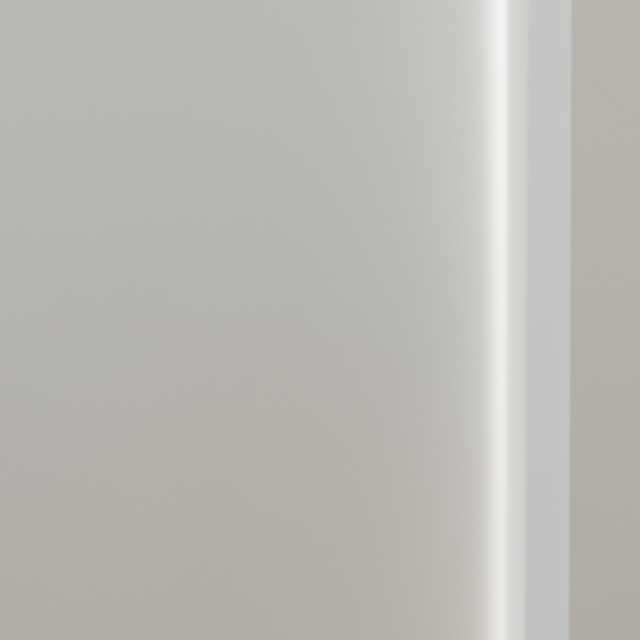
Reproduce this texture procedurally as a Shadertoy shader.

```glsl
// Pale grey wall with a soft vertical glow beside a moulded trim strip.

// Vertical borders, in canvas widths
const float RIDGE_X = 0.784;
const float BEVEL_X = 0.794;
const float PANEL_X = 0.823;
const float SIDE_X = 0.891;
const float LEAN = 0.004;
const float EDGE_SOFT = 0.0036;

// Glow on the wall
const float WIDE_GLOW = 0.120;
const float WIDE_REACH = 0.078;
const float CORE_GLOW = 0.110;
const float CORE_REACH_WALL = 0.023;
const float CORE_REACH_TRIM = 0.016;

// Surface colours
const vec3 WALL_TOP = vec3(0.727, 0.727, 0.718);
const vec3 WALL_LOW = vec3(0.683, 0.677, 0.655);
const vec3 BEVEL_LIGHT = vec3(0.850, 0.847, 0.840);
const vec3 BEVEL_DARK = vec3(0.815, 0.812, 0.804);
const vec3 PANEL_TOP = vec3(0.773, 0.777, 0.772);
const vec3 PANEL_LOW = vec3(0.745, 0.749, 0.746);
const vec3 SIDE_TOP = vec3(0.716, 0.711, 0.688);
const vec3 SIDE_LOW = vec3(0.688, 0.674, 0.646);
const vec3 WARM_TINT = vec3(0.005, -0.001, -0.008);
const vec3 COOL_TINT = vec3(-0.003, -0.001, 0.005);

const float MOTTLE = 0.004;
const float GRAIN = 0.003;

float hash(vec2 p) {
    return fract(sin(dot(p, vec2(127.1, 311.7))) * 43758.5453);
}

float valueNoise(vec2 p) {
    vec2 cell = floor(p);
    vec2 f = fract(p);
    f = f * f * (3.0 - 2.0 * f);
    float low = mix(hash(cell), hash(cell + vec2(1.0, 0.0)), f.x);
    float high = mix(hash(cell + vec2(0.0, 1.0)), hash(cell + 1.0), f.x);
    return mix(low, high, f.y);
}

float softStep(float border, float x, float softness) {
    return smoothstep(border - softness, border + softness, x);
}

float softSpot(vec2 p, vec2 centre, vec2 radius) {
    vec2 d = (p - centre) / radius;
    return exp(-dot(d, d));
}

vec3 wallColor(vec2 uv) {
    vec3 color = mix(WALL_LOW, WALL_TOP, smoothstep(-0.15, 1.1, uv.y));
    color += WARM_TINT * softSpot(uv, vec2(0.40, 0.18), vec2(0.22, 0.28));
    color += COOL_TINT * softSpot(uv, vec2(0.25, 0.70), vec2(0.25, 0.25));

    // Light spreads a little wider near the top and bottom
    float spread = 1.0 + 0.5 * pow(abs(uv.y - 0.45), 1.5);
    float offset = uv.x - RIDGE_X;
    float reach = offset < 0.0 ? CORE_REACH_WALL * spread : CORE_REACH_TRIM;
    float core = offset / reach;
    float glow = WIDE_GLOW * exp(-abs(offset) / (WIDE_REACH * spread));
    glow += CORE_GLOW * exp(-core * core);
    return color + glow * vec3(1.0, 1.01, 1.03);
}

void mainImage(out vec4 fragColor, in vec2 fragCoord) {
    vec2 uv = fragCoord / iResolution.xy;
    float leanX = uv.x - LEAN * (uv.y - 0.5);
    float soft = max(EDGE_SOFT, 0.75 / iResolution.x);

    // Wall and the bevel next to its bright ridge
    vec3 color = wallColor(uv);
    vec3 bevel = mix(BEVEL_LIGHT, BEVEL_DARK, smoothstep(BEVEL_X, PANEL_X, uv.x));
    color = mix(color, bevel, softStep(BEVEL_X, uv.x, soft * 1.5));

    // Flat trim with a faint lighter rim
    vec3 panel = mix(PANEL_LOW, PANEL_TOP, uv.y);
    panel += 0.008 * smoothstep(SIDE_X - 0.03, SIDE_X, leanX);
    color = mix(color, panel, softStep(PANEL_X, leanX, soft * 1.4));

    // Shaded side wall
    vec3 side = mix(SIDE_LOW, SIDE_TOP, uv.y);
    color = mix(color, side, softStep(SIDE_X, leanX, soft));

    // Faint mottling and fine grain
    color += MOTTLE * (valueNoise(uv * 9.0) - 0.5);
    color += GRAIN * (valueNoise(uv * 150.0) - 0.5);
    fragColor = vec4(clamp(color, 0.0, 1.0), 1.0);
}
```
